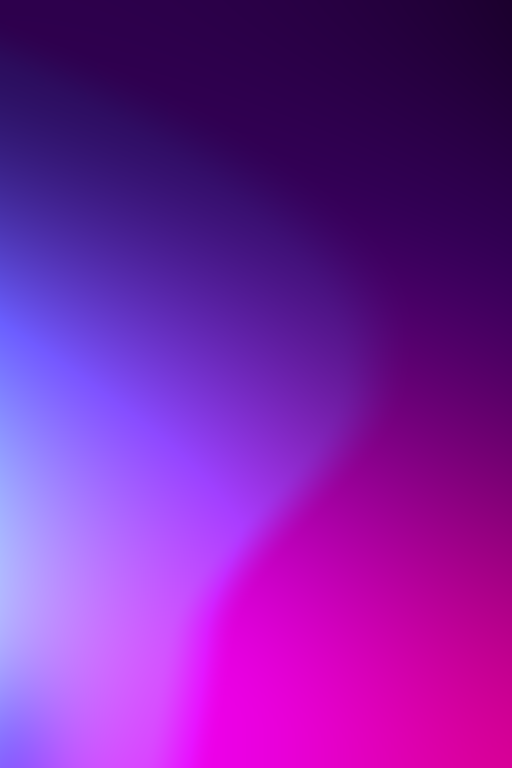
Reproduce this background procedurally as a Shadertoy shader.

```glsl
// Dark violet at the top, warming to magenta at the bottom
vec3 backdrop(vec2 p) {
    float shade = smoothstep(0.55, 1.05, p.y) * (0.5 + 0.45 * p.x * p.x)
                + 0.2 * pow(p.x, 4.0);
    vec3 night = mix(vec3(0.23, 0.0, 0.39), vec3(0.12, 0.0, 0.20), shade);
    vec3 magenta = mix(vec3(0.93, 0.0, 0.93), vec3(0.85, 0.0, 0.58),
                       smoothstep(0.3, 1.1, p.x));
    float heat = 1.0 - smoothstep(0.0, 0.77, p.y + 0.2 * (p.x - 0.75));
    return mix(night, magenta, heat);
}

// Right-hand border of the lit veil at height y
float veilEdge(float y) {
    float top = max(y - 0.55, 0.0);
    return 0.4 + 0.25 * y + 0.26 * smoothstep(0.17, 0.5, y) - 5.0 * top * top;
}

// Light fading away from the left side, cut off by the veil border
float veilGlow(vec2 p) {
    float rise = p.y - 0.24;
    float light = 0.73 * exp(-2.35 * p.x - 5.8 * rise * rise);
    float softness = mix(0.12, 0.24, smoothstep(0.45, 0.8, p.y));
    return light * smoothstep(-0.02, softness, veilEdge(p.y) - p.x);
}

void mainImage(out vec4 fragColor, in vec2 fragCoord) {
    vec2 p = fragCoord / iResolution.xy;
    vec3 color = backdrop(p);

    // The veil shifts the backdrop towards pale blue
    color += veilGlow(p) * vec3(-0.28, 1.0, 1.05);

    // Deeper blue in the lower left corner
    color -= vec3(0.25, 0.14, 0.0) * exp(-60.0 * dot(p, p));

    fragColor = vec4(clamp(color, 0.0, 1.0), 1.0);
}
```
